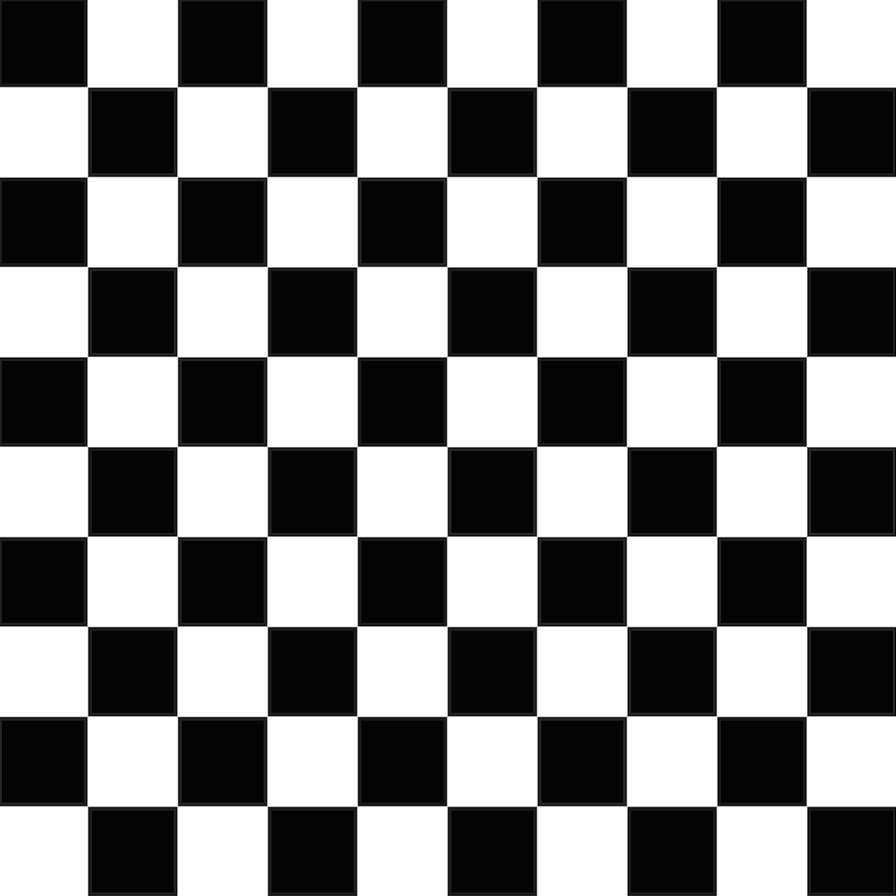
Reproduce this pattern procedurally as a Shadertoy shader.

```glsl
// Black and white checkerboard, ten squares across and ten down.
// Signed distance to the nearest grid line gives soft square edges
// and a faint grey hairline set just inside each black square.

float hash(vec2 p) {
    return fract(sin(dot(p, vec2(127.1, 311.7))) * 43758.55);
}

void mainImage(out vec4 fragColor, in vec2 fragCoord) {
    // Grid counted from the top left, starting slightly outside the canvas
    vec2 uv = fragCoord / iResolution.y;
    vec2 grid = vec2(uv.x, 1.0 - uv.y) * 9.967 + vec2(0.023, 0.028);
    vec2 cell = floor(grid);
    float pixel = 9.967 / iResolution.y;

    // Distance to the square's border: positive in black, negative in white
    vec2 border = 0.5 - abs(fract(grid) - 0.5);
    float isBlack = 1.0 - mod(cell.x + cell.y, 2.0);
    float dist = min(border.x, border.y) * (2.0 * isBlack - 1.0);

    // Grey hairline, a little stronger on some squares than others
    float line = 1.0 - smoothstep(0.004, 0.008 + pixel, abs(dist - 0.032));
    float lineTone = mix(0.11, 0.17, hash(cell));
    float ink = mix(0.015, lineTone, line);

    // Slightly soft edge between ink and white
    float softness = max(0.65 * pixel, 0.012);
    float coverage = smoothstep(-softness, softness, dist - 0.004);
    fragColor = vec4(vec3(mix(1.0, ink, coverage)), 1.0);
}
```
